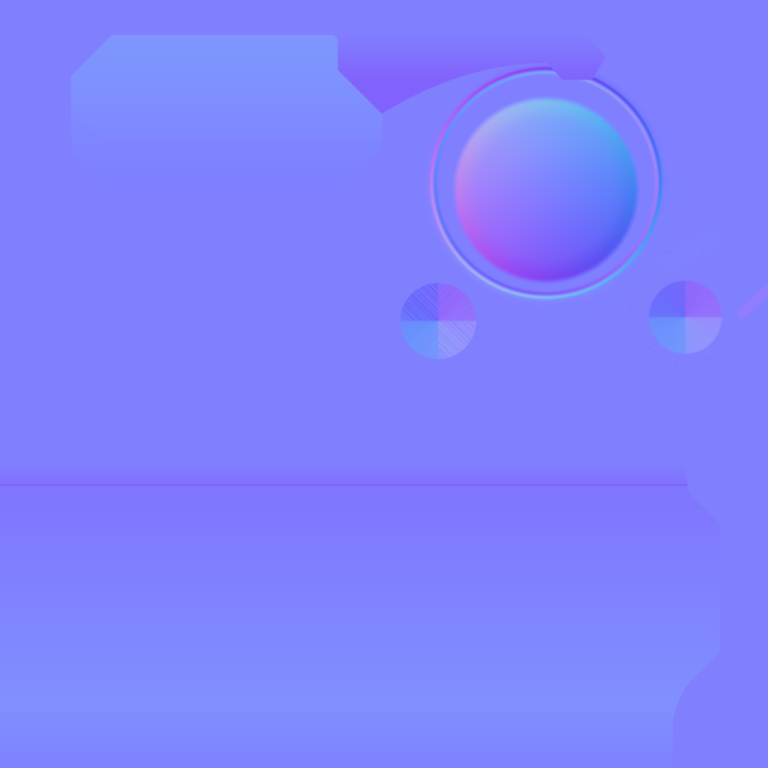
A WebGL 1 fragment shader for this texture map:

```glsl
precision highp float;
// Tangent-space normal map of a machined panel: plates, a domed button and two conical screws.
uniform vec2 u_resolution;

const float SOFT = 0.0012;
const vec2 RING_CENTER = vec2(0.711, 0.7617);
const vec2 DOME_CENTER = vec2(0.711, 0.7526);
const vec2 LEFT_SCREW = vec2(0.5705, 0.582);
const vec2 RIGHT_SCREW = vec2(0.8925, 0.587);

float hash(float x) {
  float h = fract(x * 0.1031);
  h *= h + 33.33;
  return fract(h * (h + h));
}

float fill(float d, float softness) {
  return 1.0 - smoothstep(-softness, softness, d);
}

float ridge(float d, float width) {
  return exp(-d * d / (width * width));
}

float boxDistance(vec2 p, vec2 halfSize) {
  vec2 q = abs(p) - halfSize;
  return length(max(q, 0.0)) + min(max(q.x, q.y), 0.0);
}

float segmentDistance(vec2 p, vec2 a, vec2 b) {
  vec2 along = b - a;
  float t = clamp(dot(p - a, along) / dot(along, along), 0.0, 1.0);
  return length(p - a - along * t);
}

// Chamfered plate with a raised block beside its notch
float plateDistance(vec2 p) {
  float body = boxDistance(p - vec2(0.295, 0.850), vec2(0.2025, 0.1045));
  float rising = (abs(p.x + p.y - 1.1217) - 0.2273) * 0.7071;
  float falling = (abs(p.x - p.y + 0.5593) - 0.2493) * 0.7071;
  float block = boxDistance(p - vec2(0.40, 0.930), vec2(0.032, 0.0165)) - 0.008;
  return min(max(body, max(rising, falling)), block);
}

// Strip with a curved lower edge that ends in a small tab
float stripDistance(vec2 p) {
  float fromBend = p.x - 0.712;
  float curve = 0.918 - 1.428 * fromBend * fromBend;
  float tab = max(0.896, 0.918 - 1.07 * fromBend);
  float lower = mix(curve, tab, step(0.0, fromBend));
  float left = max(0.44 - p.x, (1.349 - p.x - p.y) * 0.7071);
  float right = max(dot(p, vec2(0.76, 0.65)) - 1.2015, dot(p, vec2(0.857, -0.514)) - 0.200);
  return max(max(lower - p.y, p.y - 0.97), max(left, right));
}

// Right border of the lower panel at a given height
float panelBorder(float y) {
  float above = 0.357 - y;
  float upper = 0.898 + max(above, 0.0) + 0.24 * min(above, 0.0);
  float bow = clamp(y - 0.052, 0.0, 0.06);
  float lower = 0.876 + 6.1 * bow * bow + max(y - 0.112, 0.0);
  return min(0.9375, min(upper, lower));
}

float panelSlope(float y) {
  float rise = mix(0.125, -0.085, (y - 0.085) / 0.28);
  float foot = 0.015 + 0.11 * y / 0.085;
  float lip = -0.10 * smoothstep(0.403, 0.369, y);
  float slope = mix(min(rise, foot), lip, smoothstep(0.367, 0.369, y));
  return slope - 0.17 * ridge(y - 0.3685, 0.0011) + 0.025 * ridge(y - 0.083, 0.001);
}

// Sunken cone in four facets, brushed along each diagonal
vec2 screwSlope(vec2 d, float brushing) {
  vec2 facet = clamp(d / 0.0015, -1.0, 1.0);
  vec2 radial = d / max(length(d), 0.001);
  vec2 slope = mix(facet, radial * 1.3, 0.35) * vec2(0.15, -0.16);
  float across = d.x * d.y > 0.0 ? d.x - d.y : d.x + d.y;
  float streak = hash(floor(across * 420.0) + 91.0) - 0.5;
  return slope + brushing * streak * vec2(facet.x, -facet.y);
}

vec2 domeSlope(vec2 d, float radius) {
  float t = length(d) / radius;
  float steepness = 0.36 * t + 0.12 * smoothstep(0.72, 0.96, t);
  return d / max(length(d), 0.001) * steepness;
}

// Groove whose two walls lean in opposite directions
vec2 grooveSlope(vec2 d, float radius) {
  float offset = length(d) - radius;
  float walls = 0.27 * ridge(offset + 0.004, 0.0025) - 0.42 * ridge(offset - 0.001, 0.0025);
  return d / max(length(d), 0.001) * (walls - 0.06 * ridge(offset - 0.004, 0.006));
}

// Broken scratches around the right screw
vec2 scratchSlope(vec2 d, float radius) {
  float cell = atan(d.y, d.x) * 11.0 + 40.0;
  float dash = step(0.45, hash(floor(cell))) * smoothstep(0.1, 0.25, fract(cell)) * smoothstep(0.9, 0.7, fract(cell));
  float side = max(smoothstep(0.02, 0.05, d.y - d.x), smoothstep(0.04, 0.06, -d.y));
  return vec2(-0.06, -0.05) * dash * side * ridge(length(d) - radius, 0.001);
}

void main() {
  vec2 p = gl_FragCoord.xy / u_resolution;
  vec2 slope = vec2(0.0);

  // Lower panel and upper plate
  float panel = fill(p.x - panelBorder(p.y), SOFT) * step(p.y, 0.405);
  slope.y += panel * panelSlope(p.y);
  float tier = fill(max(0.819 - p.y, 0.953 - p.x - p.y), SOFT);
  float plateLean = 0.16 * smoothstep(0.742, 0.965, p.y) + 0.016 * tier;
  slope = mix(slope, vec2(-0.01, plateLean), fill(plateDistance(p), SOFT));

  // Round button: faint diagonal marks, groove, dome
  slope.y += 0.015 * fill(segmentDistance(p, vec2(0.87, 0.66), vec2(0.93, 0.69)) - 0.012, 0.003);
  slope += vec2(0.14, -0.02) * fill(segmentDistance(p, vec2(0.966, 0.592), vec2(1.01, 0.632)) - 0.006, 0.002);
  slope += grooveSlope(p - RING_CENTER, 0.148);
  vec2 fromDome = p - DOME_CENTER;
  slope = mix(slope, domeSlope(fromDome, 0.12) * vec2(-1.0, 1.0) * vec2(1.0, 1.0), fill(length(fromDome) - 0.119, 0.005));
  slope.x *= 1.0;

  // Strip overlapping the groove
  float stripLean = -0.23 * smoothstep(0.968, 0.885, p.y);
  slope = mix(slope, vec2(0.01, stripLean), fill(stripDistance(p), SOFT));

  // Screws
  vec2 fromLeft = p - LEFT_SCREW;
  vec2 fromRight = p - RIGHT_SCREW;
  slope = mix(slope, screwSlope(fromLeft, 0.10), fill(length(fromLeft) - 0.0495, SOFT));
  slope = mix(slope, screwSlope(fromRight, 0.015), fill(length(fromRight) - 0.0475, 0.002));
  slope += scratchSlope(p - vec2(0.896, 0.602), 0.0745);

  // Encode the unit normal as colour
  float height = sqrt(max(1.0 - dot(slope, slope), 0.0));
  gl_FragColor = vec4(0.5 + 0.5 * vec3(slope, height), 1.0);
}
```
